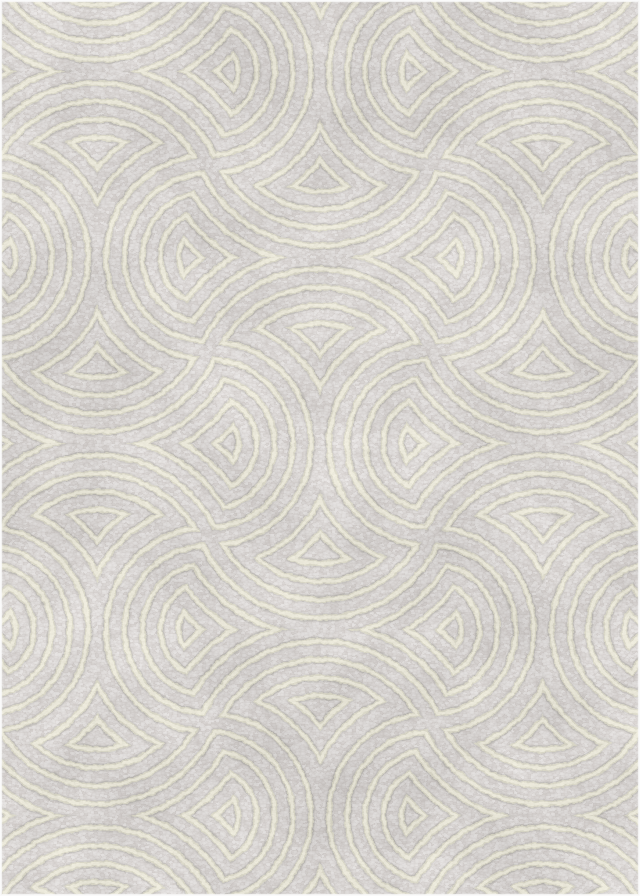
This pattern is drawn by a WebGL 2 fragment shader. Its source:

```glsl
#version 300 es
precision highp float;
// Pale carved rug: interlocking double-axe cells filled with nested cream contour lines.

#define PITCH vec2(0.2487, 0.2077)    // cell spacing, in canvas heights
#define CENTRE vec2(0.0, 0.005)       // centre of an upright cell
#define CAP_RISE 0.0807               // bulge of the upright cells
#define SIDE_RISE 0.1042              // bulge of the lying cells
#define FAN_TUCK 0.0045               // extra inset of the fans in upright cells
#define LINE_GAP 0.0202
#define CREST_HALF 0.0017             // bright top of a line
#define LINE_HALF 0.0032              // line with its shaded flanks
#define WOBBLE 0.0012
#define TUFTS vec2(250.0, 360.0)      // pile tufts per canvas height
#define SHADING 0.040                 // strength of broad tone changes
#define MARGIN 0.0022

uniform vec2 u_resolution;
out vec4 fragColor;

const vec3 GROUND_DARK  = vec3(0.80, 0.78, 0.77);
const vec3 GROUND_LIGHT = vec3(0.88, 0.87, 0.865);
const vec3 FLANK        = vec3(0.84, 0.83, 0.77);
const vec3 CREST        = vec3(0.91, 0.90, 0.845);
const vec3 GROOVE       = vec3(0.71, 0.70, 0.68);
const vec3 BACKDROP     = vec3(0.98);

vec2 hash2(vec2 p) {
    vec3 q = fract(p.xyx * vec3(0.1031, 0.1030, 0.0973));
    q += dot(q, q.yzx + 33.33);
    return fract((q.xx + q.yz) * q.zy);
}

// Cellular noise: distance to the nearest tuft, and that tuft's tone.
vec2 tuftNoise(vec2 p) {
    vec2 cell = floor(p), f = fract(p);
    vec2 nearest = vec2(8.0, 0.0);
    for (int y = -1; y <= 1; y++)
    for (int x = -1; x <= 1; x++) {
        vec2 o = vec2(x, y);
        vec2 h = hash2(cell + o + 500.0);
        float d = length(o + h - f);
        if (d < nearest.x) nearest = vec2(d, fract(h.x * 7.3 + h.y * 3.1));
    }
    return nearest;
}

// Uneven hand-carved drift, about -1 to 1.
float carving(vec2 p) {
    p += 0.006 * sin(p.yx * vec2(97.0, 113.0));
    return 0.40 * sin(dot(p, vec2(210.0, 143.0)))
         + 0.35 * sin(dot(p, vec2(-271.0, 327.0)) + 1.7)
         + 0.25 * sin(dot(p, vec2(503.0, 419.0)) + 4.1);
}

// Broad patches where the pile lies differently, about -1 to 1.
float pileLay(vec2 p) {
    p += 0.05 * sin(p.yx * vec2(13.0, 17.0) + vec2(0.4, 2.0));
    return 0.40 * sin(p.x * 7.0 + 1.1) * sin(p.y * 8.0 + 0.9)
         + 0.30 * sin(dot(p, vec2(19.0, 27.0)) + 0.6)
         + 0.30 * sin(dot(p, vec2(-43.0, 38.0)) + 2.2)
         + 0.20 * sin(dot(p, vec2(71.0, 94.0)) + 0.3);
}

float arcRadius(float halfChord, float rise) {
    return (halfChord * halfChord + rise * rise) / (2.0 * rise);
}

// Depth inside one cell: bulging caps on the y axis, hollow sides on the x axis.
float cellDepth(vec2 p, vec2 halfSize, float capRise, float sideRise, float tuck) {
    float capR = arcRadius(halfSize.x, capRise);
    float sideR = arcRadius(halfSize.y, sideRise);
    float capY = halfSize.y + capRise - capR;
    float cap = capR - length(vec2(p.x, max(p.y - capY, 0.0)));
    float side = length(p - vec2(halfSize.x + sideR - sideRise, 0.0)) - sideR;
    side -= tuck * smoothstep(0.014, 0.032, side);
    return min(cap, side);
}

// Depth in whichever cell holds the point; upright and lying cells alternate.
float patternDepth(vec2 p) {
    vec2 home = floor(p / PITCH + 0.5), halfSize = 0.5 * PITCH;
    float depth = -1.0;
    for (int y = -1; y <= 1; y++)
    for (int x = -1; x <= 1; x++) {
        vec2 id = home + vec2(x, y);
        vec2 q = abs(p - id * PITCH);
        bool upright = mod(id.x + id.y, 2.0) < 0.5;
        depth = max(depth, upright
            ? cellDepth(q, halfSize, CAP_RISE, SIDE_RISE, FAN_TUCK)
            : cellDepth(q.yx, halfSize.yx, SIDE_RISE, CAP_RISE, 0.0));
    }
    return depth;
}

void main() {
    float px = 1.0 / u_resolution.y;
    vec2 p = (gl_FragCoord.xy - 0.5 * u_resolution) * px;
    vec2 tuft = tuftNoise(p * TUFTS);
    float lay = pileLay(p);

    // Contour lines: bright crest, shaded flanks, groove deeper on the inner side.
    float depth = patternDepth(p - CENTRE) + WOBBLE * carving(p);
    float across = mod(depth, LINE_GAP) - 0.5 * LINE_GAP;
    float fromLine = abs(across) + 0.0012 * (tuft.x - 0.45) - 0.0003 * lay;
    float crest = 1.0 - smoothstep(-0.6 * px, 0.6 * px, fromLine - CREST_HALF);
    float line = 1.0 - smoothstep(-0.5 * px, 0.5 * px, fromLine - LINE_HALF);
    float groove = 1.0 - smoothstep(0.0004, 0.0026, fromLine - LINE_HALF);
    groove *= across > 0.0 ? 0.9 : 0.55;

    // Pile texture and broad shading.
    float pile = clamp(0.75 * tuft.y + 0.6 * (0.7 - tuft.x), 0.0, 1.0);
    vec3 ground = mix(GROUND_DARK, GROUND_LIGHT, pile);
    ground = mix(ground, GROOVE, groove * (1.0 - 0.5 * pile));
    vec3 cream = mix(FLANK, CREST, crest) + 0.03 * (pile - 0.5);
    vec3 rug = mix(ground, cream, line) + SHADING * lay * mix(1.0, 0.6, line);

    // Bare margin around the rug.
    vec2 inset = 0.5 * u_resolution * px - abs(p);
    float onRug = smoothstep(-px, px, min(inset.x, inset.y) - MARGIN);
    fragColor = vec4(mix(BACKDROP, rug, onRug), 1.0);
}
```
